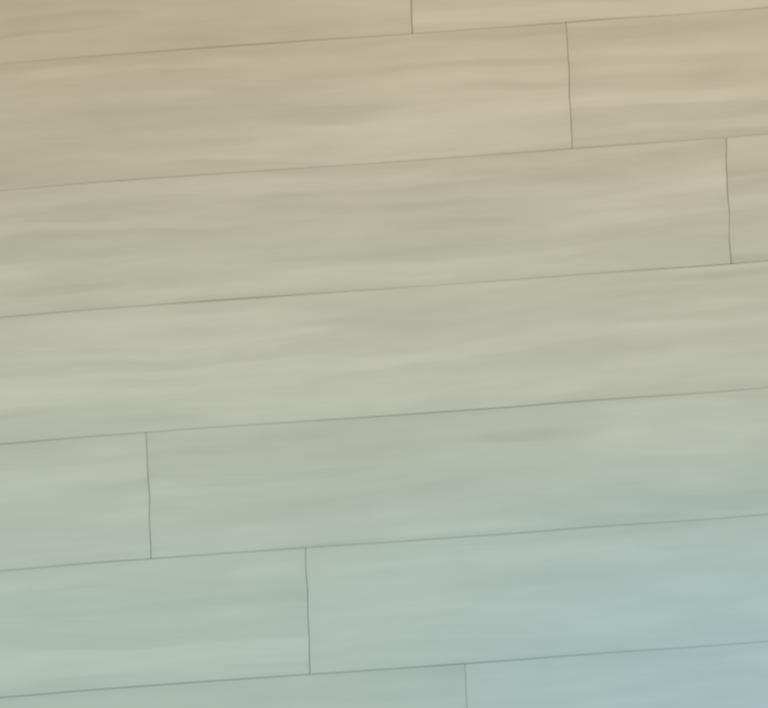
A Shadertoy shader for this texture:

```glsl
const float ROW_HEIGHT = 0.179;      // lengths are fractions of canvas height
const float FIRST_SEAM = 0.0155;
const float ROW_SLOPE = 0.073;
const float PLANK_LENGTH = 1.267;
const float FIRST_JOINT = 0.435;
const float JOINT_STEP = 0.2245;
const float JOINT_LEAN = 0.007;
const float SEAM_WIDTH = 0.0030;
const float JOINT_WIDTH = 0.0024;
const float SEAM_DEPTH = 0.085;
const float JOINT_DEPTH = 0.12;
const float GRAIN_DEPTH = 0.10;
const float PLANK_VARIATION = 0.012;

const vec3 WARM_TOP = vec3(0.755, 0.708, 0.605);
const vec3 SAGE_MIDDLE = vec3(0.722, 0.728, 0.648);
const vec3 COOL_BOTTOM = vec3(0.675, 0.738, 0.695);
const vec3 BLUE_CORNER = vec3(0.635, 0.742, 0.745);

float hash(vec2 p) {
    vec3 q = fract(vec3(p.xyx) * 0.1031);
    q += dot(q, q.yzx + 33.33);
    return fract((q.x + q.y) * q.z);
}

float noise(vec2 p) {
    vec2 cell = floor(p), f = fract(p);
    f = f * f * (3.0 - 2.0 * f);
    return mix(mix(hash(cell), hash(cell + vec2(1, 0)), f.x),
               mix(hash(cell + vec2(0, 1)), hash(cell + vec2(1, 1)), f.x), f.y);
}

float fbm(vec2 p) {
    float sum = 0.0, weight = 0.5;
    for (int i = 0; i < 4; i++) {
        sum += weight * noise(p);
        p = p * 2.03 + vec2(17.3, 9.1);
        weight *= 0.5;
    }
    return sum / 0.9375;
}

// Long streaks, bent by broad swells and broken by fine fibres
float woodGrain(vec2 p) {
    p.y += 0.045 * (fbm(p * vec2(2.6, 7.0)) - 0.5);
    float streaks = fbm(p * vec2(2.2, 32.0)) - 0.5;
    float fibres = fbm(p * vec2(9.0, 95.0) + 41.0) - 0.5;
    float pale = smoothstep(0.62, 0.85, noise(p * vec2(3.0, 42.0) + 73.0));
    float dark = smoothstep(0.68, 0.92, noise(p * vec2(3.5, 55.0) + 119.0));
    return 0.65 * streaks + 0.35 * fibres + 0.22 * pale - 0.24 * dark;
}

float softLine(float dist, float width, float pixel) {
    float reach = max(width, 1.2 * pixel);
    return (1.0 - smoothstep(0.0, reach, dist)) * width / reach;
}

// Daylight shifts from warm at the top to blue at the lower right
vec3 lightTint(vec2 uv) {
    vec3 tint = mix(COOL_BOTTOM, SAGE_MIDDLE, smoothstep(0.05, 0.58, uv.y));
    tint = mix(tint, WARM_TOP, smoothstep(0.45, 1.05, uv.y));
    float corner = smoothstep(0.25, 1.0, uv.x) * (1.0 - smoothstep(0.0, 0.48, uv.y));
    tint = mix(tint, BLUE_CORNER, 0.85 * corner);
    return tint - 0.035 * (1.0 - smoothstep(0.0, 0.6, length(uv - vec2(0.0, 1.0))));
}

void mainImage(out vec4 fragColor, in vec2 fragCoord) {
    float pixel = 1.0 / iResolution.y;
    vec2 pos = fragCoord * pixel;
    vec2 uv = fragCoord / iResolution.xy;

    // Sloping rows with staggered end joints
    float across = pos.y - ROW_SLOPE * pos.x - FIRST_SEAM;
    across += 0.003 * (noise(vec2(pos.x * 7.0, 3.0)) - 0.5);
    float rowCoord = across / ROW_HEIGHT;
    float row = floor(rowCoord);
    float inRow = rowCoord - row;
    float along = pos.x + JOINT_LEAN * (inRow - 0.5) - FIRST_JOINT + JOINT_STEP * row;
    along += 0.002 * (noise(vec2(pos.y * 30.0, row)) - 0.5);
    float plankCoord = along / PLANK_LENGTH;
    vec2 plank = vec2(floor(plankCoord), row);

    // Grain differs on every plank and softens towards the bottom
    float seed = hash(plank + 7.0);
    float grain = woodGrain(vec2(pos.x, across) + seed * vec2(31.0, 17.0));
    float mottle = fbm(pos * vec2(14.0, 28.0)) - 0.5;
    float shade = GRAIN_DEPTH * grain * mix(0.6, 1.0, smoothstep(0.1, 0.65, uv.y));
    shade += 0.022 * mottle + PLANK_VARIATION * (seed - 0.5);

    // Uneven seams with a faint shadow, and thinner end joints
    float seamIndex = floor(rowCoord + 0.5);
    float seamDist = abs(rowCoord - seamIndex) * ROW_HEIGHT;
    float seamWear = mix(0.3, 1.0, noise(vec2(pos.x * 6.0, seamIndex * 5.0 + 2.0)));
    shade -= SEAM_DEPTH * seamWear * softLine(seamDist, SEAM_WIDTH, pixel);
    shade -= 0.018 * seamWear * exp(-seamDist / 0.007);

    float jointDist = abs(plankCoord - floor(plankCoord + 0.5)) * PLANK_LENGTH;
    float jointWear = mix(0.55, 1.0, noise(vec2(pos.y * 22.0, row * 3.0)));
    jointWear *= row < 0.0 ? 0.6 : 1.0;
    shade -= JOINT_DEPTH * jointWear * softLine(jointDist, JOINT_WIDTH, pixel);
    shade -= 0.012 * jointWear * exp(-jointDist / 0.006);

    vec3 color = lightTint(uv) + shade * vec3(1.0, 0.98, 0.94);
    fragColor = vec4(clamp(color, 0.0, 1.0), 1.0);
}
```
